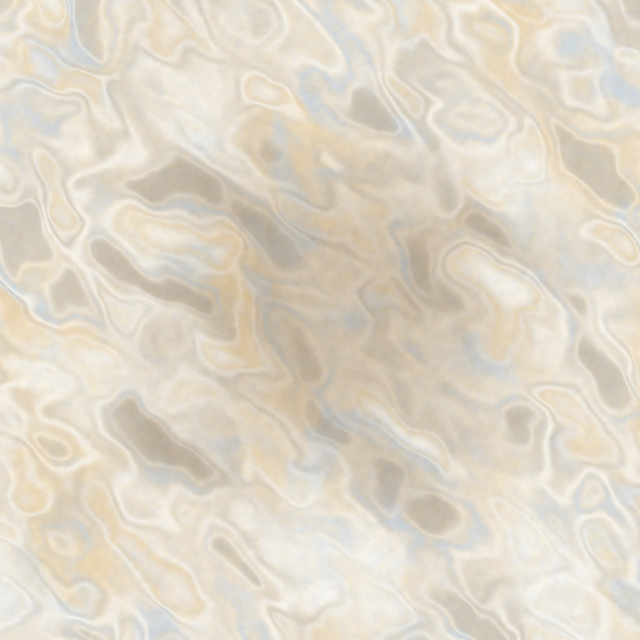
Reproduce this background procedurally as a WebGL 1 fragment shader.

```glsl
precision highp float;
uniform vec2 u_resolution;

#define GRAIN_AXIS vec2(0.77, -0.64)
#define CELL_FREQ vec2(7.4, 11.8)
#define WARP 0.36
#define VEIN_WIDTH 0.085
#define CREAM vec3(0.910, 0.872, 0.808)
#define GOLD vec3(0.915, 0.830, 0.685)
#define MIST vec3(0.800, 0.840, 0.875)
#define PEARL vec3(0.960, 0.945, 0.910)
#define TAUPE vec3(0.815, 0.785, 0.730)
#define CENTER_TINT vec3(0.880, 0.850, 0.810)

vec2 hash22(vec2 p) {
  vec3 q = fract(p.xyx * vec3(0.1031, 0.1030, 0.0973));
  q += dot(q, q.yzx + 33.33);
  return fract((q.xx + q.yz) * q.zy);
}

float cornerSlope(vec2 cell, vec2 offset) {
  return dot(hash22(cell) * 2.0 - 1.0, offset);
}

// Gradient noise, roughly -0.8 to 0.8
float noise(vec2 p) {
  p += 100.0;
  vec2 i = floor(p), f = p - i;
  vec2 u = f * f * f * (f * (f * 6.0 - 15.0) + 10.0);
  vec2 e = vec2(1.0, 0.0);
  float low = mix(cornerSlope(i, f), cornerSlope(i + e.xy, f - e.xy), u.x);
  float high = mix(cornerSlope(i + e.yx, f - e.yx), cornerSlope(i + 1.0, f - 1.0), u.x);
  return 1.5 * mix(low, high, u.y);
}

float fbm(vec2 p) {
  float sum = 0.0, amp = 0.6;
  for (int k = 0; k < 3; k++) {
    sum += amp * noise(p);
    p = mat2(1.6, 1.2, -1.2, 1.6) * p + 7.3;
    amp *= 0.65;
  }
  return sum;
}

vec2 warp(vec2 p, float amount) {
  return p + amount * vec2(noise(p * 0.9 + 3.7), noise(p * 0.9 + 21.4))
           + 0.4 * amount * vec2(noise(p * 2.1 + 9.2), noise(p * 2.1 + 45.1));
}

float contour(float height, float level, float width) {
  float d = (height - level) / width;
  return exp(-d * d);
}

void main() {
  vec2 c = (gl_FragCoord.xy - 0.5 * u_resolution) / min(u_resolution.x, u_resolution.y);

  // Stretch the cells along the diagonal and bend them
  vec2 axis = normalize(GRAIN_AXIS);
  vec2 p = vec2(dot(c, axis), dot(c, vec2(-axis.y, axis.x))) * CELL_FREQ;
  vec2 q = warp(p, WARP);
  float height = 1.1 * noise(q) + 0.22 * noise(q * 2.1 + 13.0) + 0.035 * fbm(c * 45.0);

  // Broad irregular shade in the middle
  float reach = length(c) + 0.10 * noise(p * 0.32 + 31.0) + 0.13 * height;
  float shade = 1.0 - smoothstep(0.10, 0.42, reach);
  float rim = 1.0 - shade;

  // Patches of colour that follow the cells
  float goldPatch = smoothstep(0.0, 0.50, noise(q * 0.4 + 5.0) + 0.5 * noise(q * 1.2 + 60.0));
  float mistPatch = smoothstep(0.12, 0.55, 0.6 * noise(q * 0.5 + 17.0) + 0.8 * noise(q * 1.5 + 8.0));
  float taupePatch = smoothstep(0.0, 0.50, noise(q * 0.7 + 41.0) - 0.5 * height);
  vec3 color = mix(CREAM, GOLD, 0.78 * goldPatch);
  color = mix(color, TAUPE, 0.65 * taupePatch);
  color = mix(color, MIST, 0.70 * mistPatch);

  // Nested rings inside the cells, with a pale or dusky heart
  float ringFade = smoothstep(-0.35, 0.35, noise(p * 0.8 + 70.0));
  color = mix(color, MIST, 0.65 * ringFade * contour(height, -0.17, 0.07));
  color = mix(color, TAUPE, 0.60 * (1.0 - ringFade) * contour(height, 0.16, 0.07));
  color = mix(color, GOLD, 0.50 * contour(height, 0.42, 0.07));
  color = mix(color, TAUPE * 0.97, 0.60 * smoothstep(0.30, 0.55, -height));
  color = mix(color, PEARL, 0.75 * smoothstep(0.48, 0.75, height));

  // Pale veins along the cell borders, fading in and out
  float fade = smoothstep(-0.50, 0.20, noise(p * 0.6 + 52.0));
  float vein = fade * contour(height, 0.0, VEIN_WIDTH)
             + 0.75 * (1.0 - 0.5 * fade) * contour(height, 0.29, 0.06)
             + 0.55 * contour(height, -0.34, 0.06);
  color = mix(color, PEARL, min(vein, 1.0) * mix(0.48, 0.88, rim));

  color *= mix(vec3(1.0), CENTER_TINT, shade);

  // Bright washes near the edges
  float wash = smoothstep(0.05, 0.50, noise(p * 0.45 + 83.0) + 0.3 * height);
  color = mix(color, vec3(0.950, 0.955, 0.945), 0.55 * wash * rim);

  // Fine soft mottling between warm and cool
  float mottle = fbm(c * 55.0 + 11.0);
  color += mottle * vec3(0.024, 0.004, -0.036) + 0.034 * fbm(c * 48.0 + 90.0);

  gl_FragColor = vec4(clamp(color, 0.0, 1.0), 1.0);
}
```
